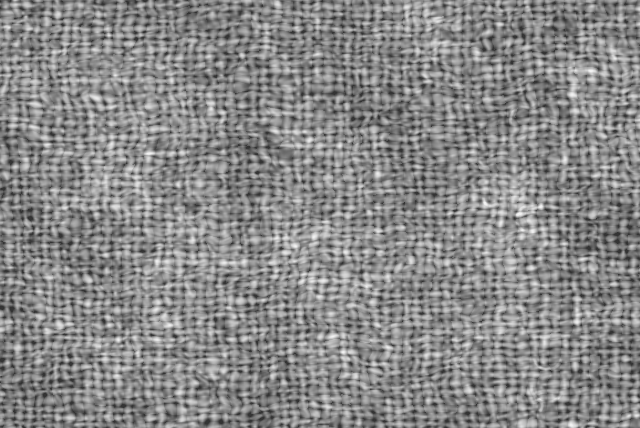
Write a Shadertoy shader that draws this texture.

```glsl
const float PI = 3.14159265;
const vec2 THREADS = vec2(62.0, 55.0);
const int SLUBS = 14;
const int STRAYS = 9;

float hash(vec2 p) {
    return fract(sin(dot(p, vec2(127.1, 311.7))) * 43758.5453);
}

float noise(vec2 p) {
    vec2 i = floor(p), f = fract(p);
    f = f * f * (3.0 - 2.0 * f);
    return mix(mix(hash(i), hash(i + vec2(1, 0)), f.x),
               mix(hash(i + vec2(0, 1)), hash(i + vec2(1, 1)), f.x), f.y);
}

float clouds(vec2 p) {
    return 0.55 * noise(p) + 0.3 * noise(p * 2.1 + 7.3) + 0.15 * noise(p * 4.3 + 2.9);
}

// Uneven spacing and drift of the threads
vec2 bend(vec2 p) {
    vec2 slow = vec2(noise(p * 0.13), noise(p * 0.13 + 31.0)) - 0.5;
    vec2 fast = vec2(noise(p * 0.7 + 11.0), noise(p * 0.7 + 53.0)) - 0.5;
    return p + 0.9 * slow + 0.5 * fast;
}

// Plain weave: rounded threads, alternately on top, with dark holes between
float weave(vec2 p) {
    vec2 cell = floor(p), f = fract(p) - 0.5;
    vec2 bulge = cos(PI * f);
    float warpOnTop = smoothstep(-0.25, 0.25, sin(PI * p.x) * sin(PI * p.y));
    float crown = mix(bulge.y, bulge.x, warpOnTop);
    vec2 corner = 0.5 - abs(f);
    float depth = mix(0.18, 0.40, hash(cell + 0.5));
    float hole = exp(-9.0 * dot(corner, corner));
    float tone = (hash(cell) - 0.5) * bulge.x * bulge.y;
    return 0.11 * crown - depth * hole + 0.26 * tone;
}

// Fine slanted fibres inside the yarn
float fibres(vec2 p) {
    float along = noise(vec2(p.x * 1.3 + p.y * 0.6, p.y * 3.2 - p.x * 0.9) + 17.0);
    float across = noise(vec2(p.x * 3.0 + p.y * 0.5, p.y * 1.4) + 71.0);
    return along + across - 1.0;
}

// Thick pale lengths of weft
float slubs(vec2 uv, vec2 p) {
    float sum = 0.0;
    for (int i = 0; i < SLUBS; i++) {
        float id = float(i);
        vec2 centre = vec2(hash(vec2(id, 3.0)), hash(vec2(id, 8.0)));
        vec2 size = vec2(mix(0.015, 0.06, hash(vec2(id, 5.0))), 0.007);
        vec2 d = (uv - centre) / size;
        sum += exp(-dot(d, d)) * mix(0.4, 1.0, hash(vec2(id, 13.0)));
    }
    return sum * smoothstep(0.25, 0.85, noise(p * vec2(0.9, 1.3)));
}

// Thin curled hairs, gathered toward the right
float strays(vec2 q, float aspect, float pixel) {
    float sum = 0.0;
    for (int i = 0; i < STRAYS; i++) {
        float id = float(i);
        float x = 1.0 - 0.45 * pow(hash(vec2(id, 21.0)), 1.4);
        vec2 d = q - vec2(x * aspect, hash(vec2(id, 27.0)));
        float radius = mix(0.015, 0.04, hash(vec2(id, 33.0)));
        float turn = 2.0 * PI * hash(vec2(id, 39.0));
        float line = 1.0 - smoothstep(0.001, 0.003 + pixel, abs(length(d) - radius));
        float arc = smoothstep(0.0, 0.4, dot(normalize(d + 1e-5), vec2(cos(turn), sin(turn))));
        sum += line * arc;
    }
    return min(sum, 1.0);
}

// Vertical worn band
float band(float x, float centre, float width) {
    float d = (x - centre) / width;
    return exp(-d * d);
}

void mainImage(out vec4 fragColor, in vec2 fragCoord) {
    vec2 uv = fragCoord / iResolution.xy;
    float aspect = iResolution.x / iResolution.y;
    vec2 q = vec2(uv.x * aspect, uv.y);
    vec2 p = bend(uv * THREADS);

    // Cloth
    float grey = 0.56 + weave(p) + 0.20 * fibres(p);

    // Broad fading and streaks along whole threads
    grey += 0.20 * (clouds(q * 5.0) - 0.5);
    grey += 0.07 * (noise(vec2(p.x * 0.25, p.y * 0.9) + 91.0) - 0.5);
    grey += 0.06 * (noise(vec2(p.x * 0.9, p.y * 0.12) + 43.0) - 0.5);

    // Wear
    float patches = noise(p * vec2(0.7, 0.35) + 5.0);
    grey += 0.05 * band(uv.x, 0.44, 0.03) * band(uv.y, 0.6, 0.3);
    grey += 0.18 * band(uv.x, 0.89, 0.012) * smoothstep(0.4, 0.9, patches);
    grey += 0.16 * smoothstep(0.55, 1.0, uv.x) * smoothstep(0.72, 1.0, patches);
    grey += 0.24 * slubs(uv, p);
    grey += 0.13 * strays(q, aspect, 1.0 / iResolution.y);

    fragColor = vec4(vec3(clamp(grey, 0.2, 0.95)), 1.0);
}
```
